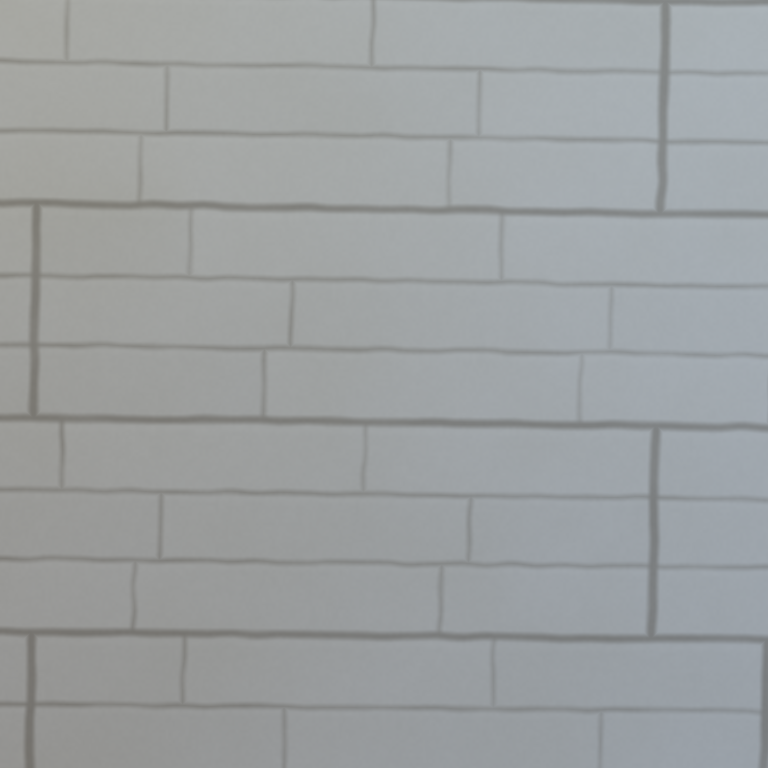
A Shadertoy shader for this texture:

```glsl
// Pale painted brick cladding: staggered panels of three brick courses, framed by
// thick joints and split by thin seams. Coordinates are bent for a slight oblique
// view, then joints darken a wall shaded by a soft light gradient and fine grain.

#define PANEL_HEIGHT 0.279   // canvas height of one panel
#define PANEL_LENGTH 2.345   // panel length in bricks
#define FIRST_JOINT 0.264    // depth of the first full joint from the top
#define JOINT_HALF 0.0053    // half width of the thick joints
#define SEAM_HALF 0.0029     // half width of the thin seams
#define SOFTNESS 0.0046      // edge blur of all lines
#define WOBBLE 0.0034        // unevenness of the brick edges
#define GRAIN 0.012          // strength of the fine grain
#define JOINT_TINT vec3(0.785, 0.770, 0.750)
#define SEAM_TINT vec3(0.850, 0.840, 0.825)

float hash(vec2 p) {
    vec3 q = fract(vec3(p.xyx) * 0.1031);
    q += dot(q, q.yzx + 33.33);
    return fract((q.x + q.y) * q.z);
}

float noise(vec2 p) {
    vec2 i = floor(p), f = fract(p);
    f = f * f * (3.0 - 2.0 * f);
    return mix(mix(hash(i), hash(i + vec2(1, 0)), f.x),
               mix(hash(i + vec2(0, 1)), hash(i + vec2(1, 1)), f.x), f.y);
}

// Soft line coverage at distance d from its centre
float line(float d, float halfWidth) {
    float blur = max(SOFTNESS, 1.0 / iResolution.y);
    return 1.0 - smoothstep(halfWidth - blur, halfWidth + blur, abs(d));
}

// Light falling on the bare wall; p.y runs downwards
vec3 wallLight(vec2 p) {
    float side = smoothstep(-0.1, 1.1, p.x);
    vec3 top = mix(vec3(0.655, 0.657, 0.635), vec3(0.667, 0.699, 0.720), side);
    vec3 bottom = mix(vec3(0.582, 0.580, 0.570), vec3(0.603, 0.632, 0.660), side);
    vec3 light = mix(top, bottom, smoothstep(-0.15, 1.05, p.y));
    float mottle = noise(p * 7.0 + 3.0) + 0.5 * noise(p * 19.0) - 0.75;
    return light + mottle * vec3(0.008, 0.010, 0.016);
}

void mainImage(out vec4 fragColor, in vec2 fragCoord) {
    vec2 p = fragCoord / iResolution.xy;
    p.y = 1.0 - p.y;

    // Uneven edges, then slanting rows and slowly widening bricks
    vec2 q = p + WOBBLE * (vec2(noise(p * 34.0), noise(p * 30.0 + 71.0)) - 0.5);
    float x = q.x + (0.012 + 0.014 * q.x) * (q.y - 0.27);
    float u = x * (2.634 - 0.196 * x);
    float brickLength = 1.0 / (2.634 - 0.392 * x);
    float v = (q.y - (0.018 - 0.008 * q.y) * q.x - FIRST_JOINT) / PANEL_HEIGHT;

    // Panel cell: alternate rows are shifted sideways
    float row = floor(v), across = fract(v);
    float isShifted = mod(row + 1.0, 2.0);
    float shifted = u - mix(-0.222, 0.125, isShifted);
    float panel = floor(shifted / PANEL_LENGTH);
    float along = shifted - panel * PANEL_LENGTH;

    // Brick cell: three courses, each with its own stagger
    float course = step(0.337, across) + step(0.660, across);
    float stagger = course < 0.5 ? 0.0 : (course < 1.5 ? 0.337 : 0.250);
    float brick = along - mix(0.443, 0.516, isShifted) - stagger;
    vec2 brickId = vec2(floor(brick) + panel * 5.0, row * 3.0 + course) + 40.0;

    // Distances to the nearest lines, in canvas units
    float toJointY = (across - round(across)) * PANEL_HEIGHT;
    float toJointX = min(along, PANEL_LENGTH - along) * brickLength;
    float toSeamY = (across - (across < 0.4985 ? 0.337 : 0.660)) * PANEL_HEIGHT;
    float toSeamX = (brick - round(brick)) * brickLength;

    // Worn lines, seams fading towards the lit side
    float wear = 0.78 + 0.44 * noise(p * vec2(22.0, 26.0) + 11.0);
    float seamId = round(brick) + panel * 5.0;
    float upright = 0.7 + 0.3 * hash(vec2(seamId, brickId.y) + 60.0);
    upright *= mix(1.05, 0.70, p.x);
    float level = mix(1.1, 0.85, p.x);
    float seam = max(line(toSeamX, SEAM_HALF) * upright,
                     line(toSeamY, SEAM_HALF) * level) * wear;
    float joint = max(line(toJointY, JOINT_HALF * 0.9), line(toJointX, JOINT_HALF * 1.1));
    joint *= mix(0.88, 1.05, noise(p * 18.0 + 29.0));

    // Brick faces with a faint bright lip below each horizontal line
    vec3 color = wallLight(p) + 0.008 * (hash(brickId) - 0.5);
    float lip = max(line(toJointY - 0.012, 0.003), line(toSeamY - 0.009, 0.002));
    color += 0.007 * lip;
    color *= mix(vec3(1.0), SEAM_TINT, seam);
    color = mix(color, wallLight(p) * JOINT_TINT, clamp(joint, 0.0, 1.0));

    // Fine grain at two fixed scales
    float grain = 0.6 * noise(p * 230.0) + 0.4 * noise(p * 110.0 + 17.0) - 0.5;
    fragColor = vec4(color + GRAIN * grain, 1.0);
}
```
